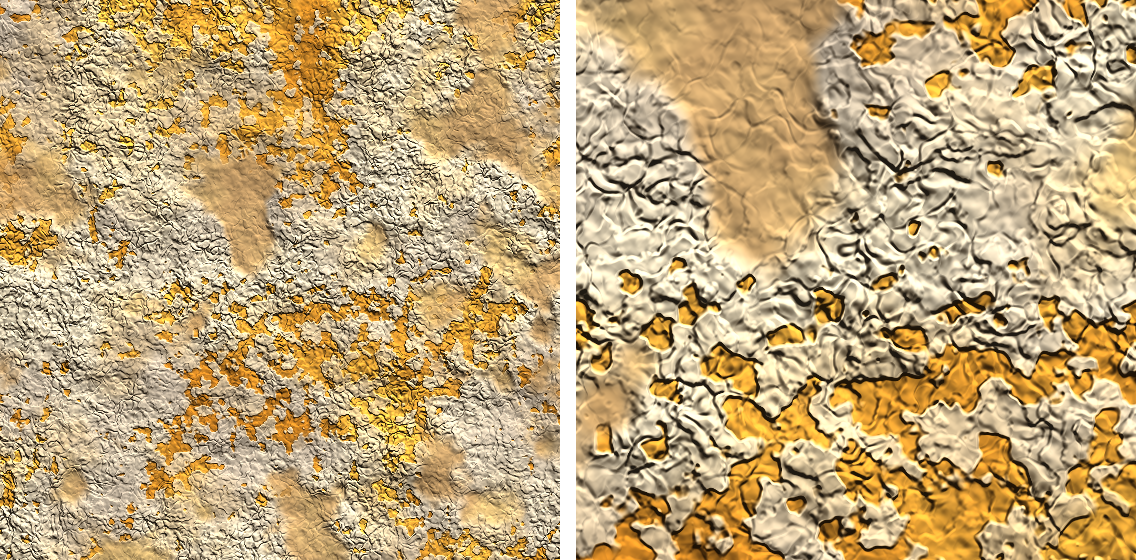
Left, the full canvas; right, a detail of the centre.
This texture is drawn by a Shadertoy shader. Its source:

```glsl
// Weathered rock: a gritty pale crust over ochre stone, with smooth tan stains.
// A height field of layered noise, terraces and warped cells is lit from
// above; the same fields choose between crust, stain and bare ochre.

vec2 hash2(vec2 p) {
    vec3 q = fract(p.xyx * vec3(0.1031, 0.1030, 0.0973));
    q += dot(q, q.yzx + 33.33);
    return fract((q.xx + q.yz) * q.zy);
}

float noise(vec2 p) {
    vec2 i = floor(p), f = fract(p);
    f = f * f * (3.0 - 2.0 * f);
    float low = mix(hash2(i).x, hash2(i + vec2(1, 0)).x, f.x);
    float high = mix(hash2(i + vec2(0, 1)).x, hash2(i + vec2(1, 1)).x, f.x);
    return mix(low, high, f.y);
}

// Fractal sum of rotated octaves, centred on 0.5
float layers(vec2 p, int octaves) {
    float sum = 0.5, gain = 0.5;
    for (int i = 0; i < octaves; i++) {
        sum += gain * (noise(p) - 0.5);
        p = mat2(1.6, 1.2, -1.2, 1.6) * p + 7.3;
        gain *= 0.5;
    }
    return sum;
}

// Cellular noise: gap between the two nearest seeds, zero along cell borders
float cellGap(vec2 p) {
    vec2 home = floor(p);
    float nearest = 9.0, second = 9.0;
    for (int y = -1; y <= 1; y++)
    for (int x = -1; x <= 1; x++) {
        vec2 cell = home + vec2(x, y);
        float d = length(cell + hash2(cell) - p);
        second = min(second, max(nearest, d));
        nearest = min(nearest, d);
    }
    return second - nearest;
}

// Height of the rock; also returns (crust, stain, roughness, rust halo)
float relief(vec2 p, out vec4 kind) {
    float rough = smoothstep(0.36, 0.64, layers(p * 4.0 + 30.0, 4));
    float stain = smoothstep(0.55, 0.69, layers(p * 9.0 + vec2(17, 5), 4));

    // Ragged crust, broken away in small flecks that gather in clusters
    float region = layers(p * 7.0 + 60.0, 4);
    float cover = region + 1.1 * (layers(p * 60.0 + 9.0, 3) - 0.5);
    float crust = smoothstep(0.335, 0.415, cover + 0.2 * stain);
    kind = vec4(crust, stain, rough, smoothstep(0.52, 0.34, region));

    // Terraced flakes
    float level = layers(p * 22.0 + 8.0, 5) * 7.0;
    float flakes = floor(level) + smoothstep(0.6, 1.0, fract(level)) - 3.5;

    // Warped lumps parted by cracks of uneven depth
    vec2 bend = vec2(layers(p * 40.0, 3), layers(p * 40.0 + 40.0, 3)) - 0.5;
    float lumps = smoothstep(0.0, 0.45, cellGap((p + 0.045 * bend) * 56.0));
    lumps *= 2.0 * noise(p * 30.0 + 11.0);

    float fine = 0.0024 * flakes + 0.0015 * lumps + 0.003 * crust
               + 0.0045 * layers(p * 115.0, 2);
    return 0.024 * layers(p * 11.0 + 3.0, 5)
         + fine * mix(0.6, 1.25, rough) * (1.0 - 0.7 * stain);
}

void mainImage(out vec4 fragColor, in vec2 fragCoord) {
    vec2 p = fragCoord / iResolution.y;
    vec4 kind, unused;

    // Slope and light
    float e = 0.0014;
    float dx = relief(p + vec2(e, 0), unused);
    float dy = relief(p + vec2(0, e), unused);
    float h = relief(p, kind);
    float crust = kind.x, stain = kind.y, rough = kind.z, halo = kind.w;
    vec3 normal = normalize(vec3(0.85 * (h - vec2(dx, dy)) / e, 1.0));
    vec3 light = normalize(vec3(0.35, 0.7, 0.68));
    float shade = 0.15 + 0.9 * max(dot(normal, light), 0.0) / light.z;

    // Materials
    float tint = smoothstep(0.35, 0.65, layers(p * 9.0 + 80.0, 4));
    vec3 pale = mix(vec3(0.73, 0.67, 0.59), vec3(0.81, 0.76, 0.65), rough);
    pale = mix(pale, vec3(0.80, 0.64, 0.37), 0.3 * tint * tint + 0.3 * halo);
    vec3 tan = mix(vec3(0.72, 0.55, 0.33), vec3(0.83, 0.69, 0.42), tint);
    vec3 ochre = mix(vec3(0.74, 0.47, 0.13), vec3(0.90, 0.69, 0.26), 0.5 * (tint + rough));

    vec3 albedo = mix(ochre, pale, crust);
    albedo = mix(albedo, tan, 0.8 * stain);

    // Warm tone in the shadows
    vec3 color = albedo * shade;
    color *= mix(vec3(1.0, 0.9, 0.76), vec3(1.0), smoothstep(0.1, 0.9, shade));
    fragColor = vec4(clamp(color, 0.0, 1.0), 1.0);
}
```
